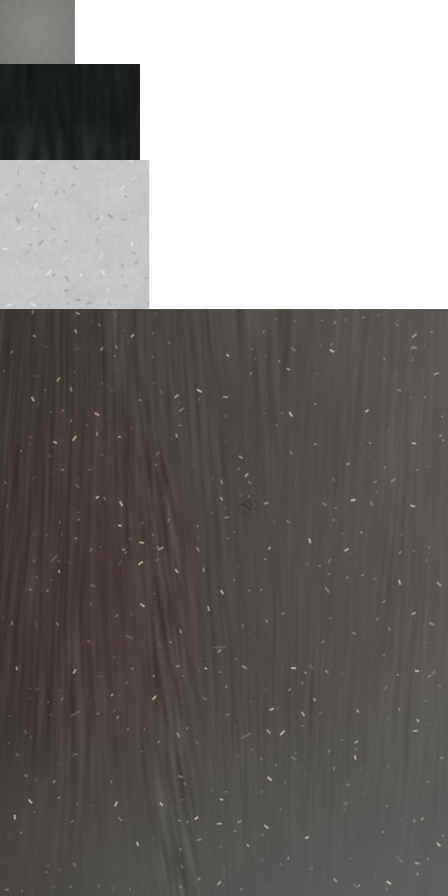
This texture is drawn by a Shadertoy shader. Its source:

```glsl
// Dark grained wood board under three stacked swatches on white: grey, black, pale plaster.
// Each material is a function of canvas position; panels are painted from top to bottom.
// Grain is stretched gradient noise on bent coordinates, with hashed dust and scratches.

vec2 hash2(vec2 p) {
    vec3 q = fract(p.xyx * vec3(0.1031, 0.1030, 0.0973));
    q += dot(q, q.yzx + 33.33);
    return fract((q.xx + q.yz) * q.zy);
}

float gradientNoise(vec2 p) {
    vec2 i = floor(p), f = fract(p);
    vec2 u = f * f * f * (f * (f * 6.0 - 15.0) + 10.0);
    vec2 e = vec2(0, 1);
    float a = dot(hash2(i) * 2.0 - 1.0, f);
    float b = dot(hash2(i + e.yx) * 2.0 - 1.0, f - e.yx);
    float c = dot(hash2(i + e.xy) * 2.0 - 1.0, f - e.xy);
    float d = dot(hash2(i + e.yy) * 2.0 - 1.0, f - e.yy);
    return mix(mix(a, b, u.x), mix(c, d, u.x), u.y);
}

float segmentDistance(vec2 p, vec2 a, vec2 b) {
    vec2 ab = b - a;
    return length(p - a - ab * clamp(dot(p - a, ab) / dot(ab, ab), 0.0, 1.0));
}

// One short random fleck in some of the grid cells
float flecks(vec2 p, float cells, float share, float size, float px) {
    vec2 id = floor(p * cells);
    vec2 pick = hash2(id + 17.0);
    vec2 centre = (id + 0.2 + 0.6 * hash2(id + 71.0)) / cells;
    vec2 reach = size * (hash2(id + 133.0) - 0.5) * 2.0;
    float d = segmentDistance(p, centre - reach, centre + reach + 0.0001);
    return step(pick.x, share) * pick.y * (1.0 - smoothstep(0.0, size * 0.6 + px, d));
}

vec3 greySwatch(vec2 p) {
    float falloff = length((p - vec2(0.085, 0.07)) * vec2(1.0, 0.8));
    return vec3(0.53, 0.535, 0.51) - falloff * 0.55 + 0.02 * gradientNoise(p * 90.0);
}

vec3 blackSwatch(vec2 p) {
    float streak = gradientNoise(p * vec2(65, 9)) + 0.5 * gradientNoise(p * vec2(120, 40));
    float wear = smoothstep(0.24, 0.36, p.y) * max(0.0, gradientNoise(p * vec2(28, 9) + 5.0) + 0.15);
    return vec3(0.105, 0.115, 0.115) + 0.035 * streak + 0.16 * wear;
}

vec3 plaster(vec2 p, float px) {
    float mottle = gradientNoise(p * vec2(14, 22)) + 0.7 * gradientNoise(p * 60.0)
                 + 0.7 * gradientNoise(p * 130.0);
    float pits = flecks(p, 38.0, 0.35, 0.004, px) - flecks(p + 3.0, 32.0, 0.25, 0.004, px);
    return vec3(0.772, 0.772, 0.774) + 0.035 * mottle - 0.12 * pits;
}

vec3 wood(vec2 p, float px) {
    // Broad tone: dark left, pale right, cool sheen along the bottom
    vec3 tone = mix(vec3(0.245, 0.222, 0.205), vec3(0.355, 0.345, 0.328), p.x);
    vec2 red = (p - vec2(0.24, 1.35)) / vec2(0.2, 0.35);
    tone += vec3(0.014, -0.012, -0.004) * exp(-dot(red, red));
    tone = mix(tone, vec3(0.36, 0.375, 0.37), smoothstep(1.45, 2.05, p.y) * (0.3 + 0.6 * p.x));
    tone += 0.012 * gradientNoise(p * vec2(5, 3));

    // Long fibres, leaning with the growth of the board
    float lean = 0.07 * cos(p.x * 7.5);
    float along = p.x + lean * (p.y - 1.3) + 0.006 * gradientNoise(p * vec2(5, 4));
    float fibre = gradientNoise(vec2(along * 78.0, p.y * 3.5))
                + 0.6 * gradientNoise(vec2(along * 120.0, p.y * 8.0 + 9.0));
    float bands = 0.75 + 0.9 * gradientNoise(vec2(along * 9.0, p.y * 1.2 + 4.0));
    float fade = (1.0 - 0.75 * smoothstep(1.55, 2.0, p.y)) * (1.0 - 0.45 * p.x);
    tone += 0.085 * fibre * bands * fade;

    // Coarser slanted pores where the growth rings open
    float ring = (p.x - 0.37 - 0.04 * (p.y - 1.2)) / 0.05;
    float pores = gradientNoise(vec2((p.x - 0.16 * p.y) * 75.0, p.y * 7.0));
    tone += 0.12 * pores * exp(-ring * ring) * smoothstep(0.68, 1.0, p.y);
    vec2 smudge = (p - vec2(0.55, 1.13)) / vec2(0.022, 0.018);
    tone -= 0.12 * exp(-dot(smudge, smudge)) * max(0.0, gradientNoise(p * 130.0) + 0.25);

    // Dust and a few longer scratches
    float dust = flecks(p, 21.0, 0.35, 0.0035, px) + 0.5 * flecks(p + 5.0, 33.0, 0.25, 0.002, px);
    tone += vec3(0.42, 0.41, 0.38) * dust;
    for (float i = 0.0; i < 5.0; i++) {
        vec2 start = vec2(0.06, 1.2) + vec2(0.6, 0.5) * hash2(vec2(i, 8.0));
        vec2 run = 0.05 * (hash2(vec2(i, 29.0)) - 0.5);
        float d = segmentDistance(p, start, start + run);
        tone += 0.1 * (1.0 - smoothstep(0.0, 0.002 + px, d));
    }
    return tone + 0.012 * gradientNoise(p * 125.0);
}

// Covers everything left of the width and below the top edge
float panel(vec2 p, float width, float top, float px) {
    float d = max(p.x - width, top - p.y);
    return 1.0 - smoothstep(-0.5 * px, 0.5 * px, d);
}

void mainImage(out vec4 fragColor, in vec2 fragCoord) {
    // x runs 0..1 to the right, y runs 0..2 downwards
    vec2 p = fragCoord / iResolution.xy * vec2(1, 2);
    p.y = 2.0 - p.y;
    float px = 1.0 / iResolution.x;

    vec3 color = vec3(1);
    color = mix(color, greySwatch(p), panel(p, 0.167, -0.1, px));
    color = mix(color, blackSwatch(p), panel(p, 0.3125, 0.143, px));
    color = mix(color, plaster(p, px), panel(p, 0.3333, 0.357, px));
    color = mix(color, wood(p, px), panel(p, 1.1, 0.69, px));
    fragColor = vec4(clamp(color, 0.0, 1.0), 1);
}
```
